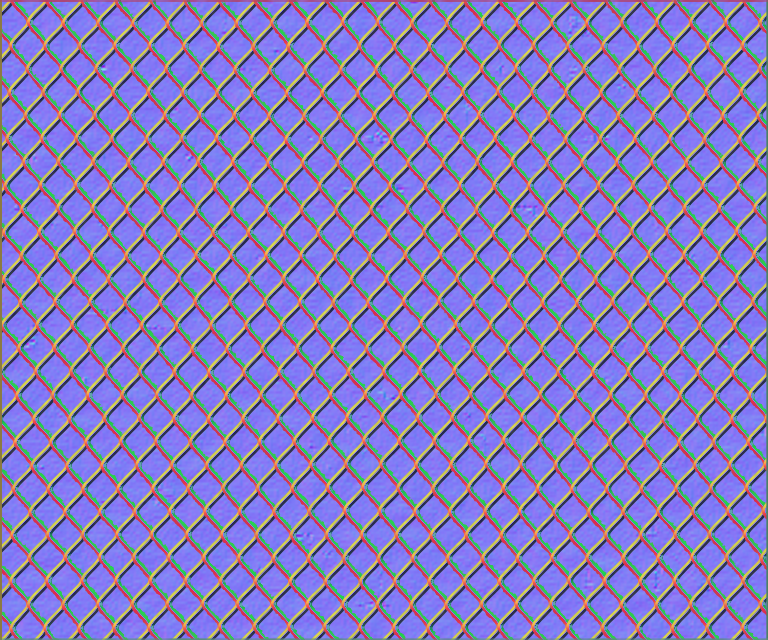
Reproduce this texture map procedurally as a Shadertoy shader.

```glsl
const float TAU = 6.2831853;
const vec2 CELL = vec2(0.0545, 0.0727);      // mesh diamond, in canvas heights
const float LEAN = 0.03;                     // sideways drift of the strands
const vec2 FIRST_KNOT = vec2(0.443, 0.565);
const vec3 FLAT_COLOR = vec3(0.51, 0.48, 0.97);
const vec3 TEAL = vec3(0.38, 0.64, 0.68);

float hash(vec2 p) {
    vec3 q = fract(vec3(p.xyx) * 0.1031);
    q += dot(q, q.yzx + 33.33);
    return fract((q.x + q.y) * q.z);
}

float noise(vec2 p) {
    vec2 i = floor(p), f = fract(p);
    f = f * f * (3.0 - 2.0 * f);
    return mix(mix(hash(i), hash(i + vec2(1, 0)), f.x),
               mix(hash(i + vec2(0, 1)), hash(i + vec2(1, 1)), f.x), f.y);
}

// Encodes a tilt as a colour, with green growing downward
vec3 tiltColor(vec2 tilt) {
    float steep = min(length(tilt), 1.0);
    vec3 steepColor = vec3(0.5 + 0.47 * tilt.x, 0.5 - 0.47 * tilt.y, 0.31);
    steepColor = mix(steepColor, TEAL, smoothstep(0.84, 0.97, -tilt.x));
    return mix(FLAT_COLOR, steepColor, smoothstep(0.0, 0.9, steep));
}

// Rounded zigzag in -1..1 and its derivative by phase
vec2 zigzag(float phase) {
    const float SHARP = 0.82;
    float c = SHARP * cos(phase);
    float slope = -SHARP * sin(phase) / sqrt(1.0 - c * c);
    return vec2(asin(c), slope) / asin(SHARP);
}

// Plaster surface: fine grain, soft waves and sparse dents
vec3 plaster(vec2 p) {
    vec2 e = vec2(0.0025, 0.0);
    float grain = noise(p * 210.0);
    vec2 fine = vec2(noise((p + e.xy) * 210.0), noise((p + e.yx) * 210.0)) - grain;
    float broad = noise(p * 45.0);
    vec2 soft = vec2(noise((p + e.xy) * 45.0), noise((p + e.yx) * 45.0)) - broad;
    float dent = smoothstep(0.86, 0.98, noise(p * 37.0 + 7.0));
    vec2 tilt = fine * (0.12 + 0.5 * dent) + soft * 0.35;
    return FLAT_COLOR + vec3(tilt.x, -tilt.y, -0.2 * length(tilt));
}

// Lays one strand over the colour, lit by its side and direction
vec3 addStrand(vec3 color, vec2 p, float index, float halfWidth, float pixel) {
    float side = mod(index, 2.0) < 0.5 ? -1.0 : 1.0;
    vec2 wave = side * zigzag(TAU * p.y / CELL.y);
    float reach = 0.238 * CELL.x;
    float center = (index + 0.5) * 0.5 * CELL.x + reach * wave.x;
    float slope = reach * wave.y * TAU / CELL.y + LEAN;
    vec2 across = normalize(vec2(1.0, -slope));
    float d = (p.x - center) * across.x;

    // Falling segments have a crumbled rim
    float falling = smoothstep(0.2, 0.8, -slope);
    float crumble = noise(p * 270.0) - 0.5;
    float width = halfWidth * (1.0 + falling * crumble * (d > 0.0 ? 0.9 : 0.5));

    float cover = 1.0 - smoothstep(-pixel, pixel, abs(d) - width);
    float ridge = smoothstep(0.0, 0.15 * halfWidth + 0.5 * pixel, abs(d));
    float rim = 1.0 - 0.2 * smoothstep(0.8, 1.0, abs(d) / width);
    vec2 tilt = -sign(d) * across * ridge * rim;
    tilt *= 0.96 + 0.25 * (noise(p * 150.0 + index) - 0.5);
    return mix(color, tiltColor(tilt), cover);
}

vec3 mesh(vec3 color, vec2 p, float halfWidth, float pixel) {
    float nearest = floor(p.x / (0.5 * CELL.x));
    for (int j = -1; j <= 1; j++)
        color = addStrand(color, p, nearest + float(j), halfWidth, pixel);
    return color;
}

// Leaning and slight waviness of the mesh
vec2 bend(vec2 p) {
    vec2 q = p - FIRST_KNOT;
    q.x -= LEAN * q.y;
    vec2 wobble = vec2(noise(p * 9.0), noise(p * 9.0 + 40.0)) - 0.5;
    return q + 0.004 * wobble;
}

float edgeBand(float distanceIn, float width, float pixel) {
    return 1.0 - smoothstep(width - pixel, width + pixel, distanceIn);
}

// Thin tilted border along the canvas
vec3 border(vec3 color, vec2 p, vec2 size, float pixel) {
    float broken = 0.4 + 0.6 * noise(p * 70.0);
    color = mix(color, vec3(0.55, 0.48, 0.25), edgeBand(p.x, 0.0030, pixel));
    color = mix(color, vec3(0.30, 0.50, 0.40), edgeBand(size.x - p.x, 0.0025, pixel));
    color = mix(color, vec3(0.70, 0.25, 0.40), broken * edgeBand(size.y - p.y, 0.0030, pixel));
    return mix(color, vec3(0.35, 0.55, 0.50), broken * edgeBand(p.y, 0.0025, pixel));
}

void mainImage(out vec4 fragColor, in vec2 fragCoord) {
    float pixel = 1.0 / iResolution.y;
    vec2 p = fragCoord * pixel;
    vec3 color = plaster(p);
    color = mesh(color, bend(p), 0.0046, 0.6 * pixel);
    color = border(color, p, iResolution.xy * pixel, 0.5 * pixel);
    fragColor = vec4(clamp(color, 0.0, 1.0), 1.0);
}
```
